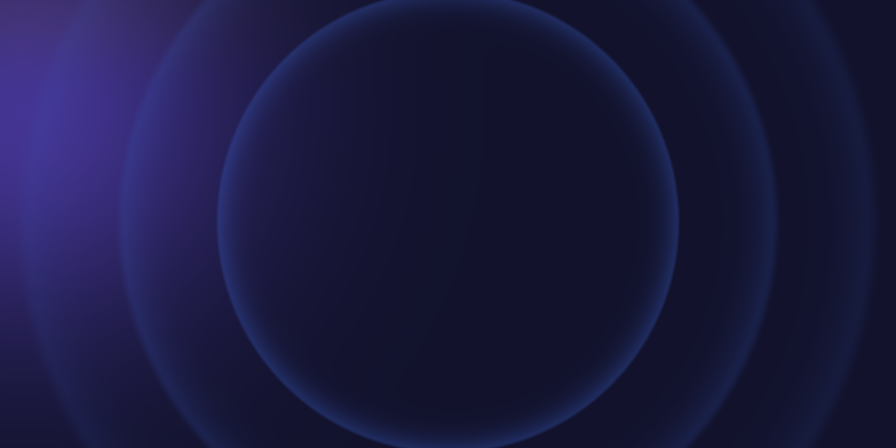
A Shadertoy shader for this background:

```glsl
// Dark navy backdrop with a violet glow on the upper left and three
// concentric blue rings. The glow is a Gaussian falloff; each ring is a
// circle distance with a soft outer edge and a light that fades inward.

// Light of one ring: d is the signed distance, negative inside.
float ringLight(float d, float edge, float fade) {
    float inside = 1.0 - smoothstep(-edge, edge, d);
    float depth = max(-d, 0.0) / fade;
    return inside * exp(-depth - 0.5 * depth * depth);
}

void mainImage(out vec4 fragColor, in vec2 fragCoord) {
    // Height runs from 0 to 1, x is measured in the same unit.
    vec2 p = fragCoord / iResolution.y;
    float aspect = iResolution.x / iResolution.y;
    float pixel = 1.0 / iResolution.y;

    // Violet glow, warmer towards the top
    vec3 navy = vec3(0.069, 0.071, 0.172);
    vec3 violet = mix(vec3(0.265, 0.205, 0.575), vec3(0.30, 0.23, 0.53),
                      smoothstep(0.78, 1.0, p.y));
    vec2 fromGlow = p - vec2(0.05, 0.75);
    float glow = exp(-4.2 * dot(fromGlow, fromGlow));
    vec3 color = mix(navy, violet, glow);

    // Rings, wider and fainter as they grow
    float r = length(p - vec2(0.5 * aspect, 0.505));
    vec3 ringBlue = vec3(0.22, 0.36, 0.75);
    for (int i = 0; i < 3; i++) {
        float n = float(i);
        float edge = max(0.005 + 0.008 * n, pixel);
        float light = ringLight(r - 0.515 - 0.2175 * n, edge, 0.042 + 0.02 * n);
        color = mix(color, ringBlue, light * 0.38 * pow(0.62, n));
    }

    fragColor = vec4(color, 1.0);
}
```
